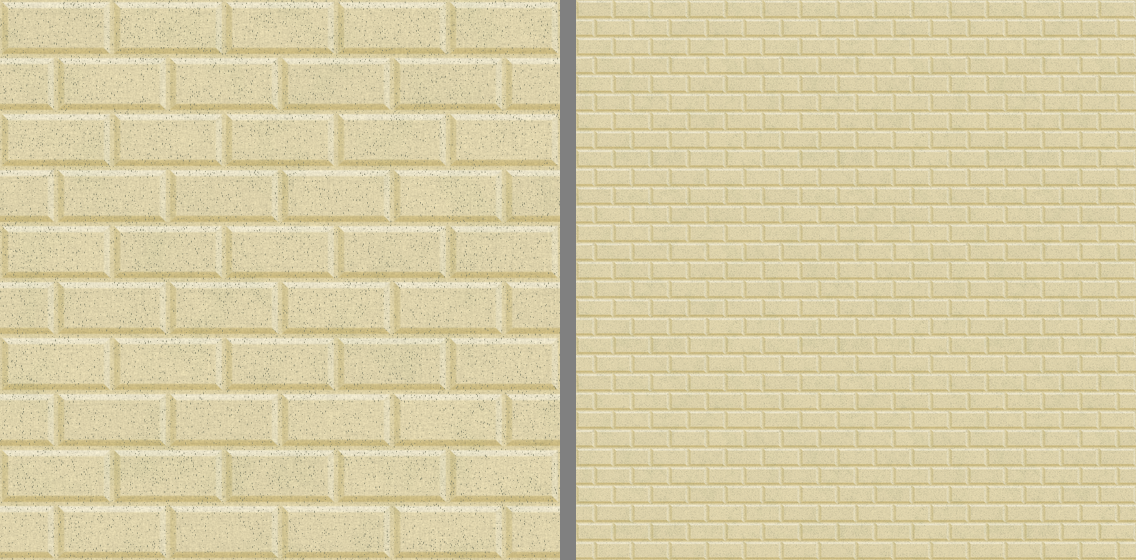
Left, the tile; right, the same tile 3 across and 3 down.
Give the GLSL for this texture, as a Shadertoy shader.

```glsl
// Cream bevelled bricks in running bond, lit from the upper right.
// Each brick is a box distance with mitred bevels; wrapping gradient noise
// adds grain and a faint weave, and hashed cells scatter dark speckles.

#define COLS 5.0          // bricks across
#define ROWS 10.0         // courses down, even so the bond wraps
#define JOINT 0.038       // half joint width, in course heights
#define BEVEL 0.108       // bevel width, in course heights
#define SOFTNESS 0.012    // softness of bevel edges
#define GRAIN 0.075       // strength of the fine grain
#define WEAVE 0.028       // strength of the thread streaks
#define WEAR 0.022        // strength of broad stains
#define SPECKLE_CELLS 150.0
#define SPECKLE_AMOUNT 0.40

const vec3 FACE   = vec3(0.872, 0.828, 0.672);
const vec3 MORTAR = vec3(0.862, 0.815, 0.645);
const vec3 TOP    = vec3(0.925, 0.900, 0.800);
const vec3 RIGHT  = vec3(0.893, 0.862, 0.735);
const vec3 LEFT   = vec3(0.815, 0.762, 0.565);
const vec3 BOTTOM = vec3(0.790, 0.722, 0.495);
const vec3 SPECK  = vec3(0.480, 0.490, 0.400);

// Integer hash of a lattice point to two values in 0..1
vec2 hash2(vec2 p) {
    uvec2 v = uvec2(ivec2(p)) * 1664525u + 1013904223u;
    v.x += v.y * 1664525u;
    v.y += v.x * 1664525u;
    v ^= v >> 16u;
    v.x += v.y * 1664525u;
    v.y += v.x * 1664525u;
    v ^= v >> 16u;
    return vec2(v & 65535u) / 65535.0;
}

float cornerSlope(vec2 cell, vec2 period, float seed, vec2 offset) {
    float angle = 6.28319 * hash2(mod(cell, period) + seed).x;
    return dot(vec2(cos(angle), sin(angle)), offset);
}

// Gradient noise that wraps after one canvas
float noise(vec2 uv, vec2 period, float seed) {
    vec2 p = uv * period, i = floor(p), f = p - i;
    vec2 w = f * f * f * (f * (f * 6.0 - 15.0) + 10.0);
    vec2 e = vec2(1.0, 0.0);
    float a = cornerSlope(i, period, seed, f);
    float b = cornerSlope(i + e.xy, period, seed, f - e.xy);
    float c = cornerSlope(i + e.yx, period, seed, f - e.yx);
    float d = cornerSlope(i + e.xx, period, seed, f - e.xx);
    return mix(mix(a, b, w.x), mix(c, d, w.x), w.y);
}

// Bevelled brick colour at a point in course heights
vec3 brick(vec2 q, float pixel) {
    float row = floor(q.y);
    float x = q.x * COLS / ROWS + 0.5 * mod(row + 1.0, 2.0);
    vec2 id = vec2(mod(floor(x), COLS), mod(row, ROWS));
    vec2 size = vec2(ROWS / COLS, 1.0);
    vec2 p = (vec2(fract(x), fract(q.y)) - 0.5) * size;
    vec2 inset = 0.5 * size - JOINT - abs(p);
    float depth = min(inset.x, inset.y);
    float blur = SOFTNESS + 0.5 * pixel;

    // Four bevel sides meeting on the diagonals
    vec3 sides = p.x > 0.0 ? RIGHT : LEFT;
    vec3 ends = p.y > 0.0 ? TOP : BOTTOM;
    vec3 bevel = mix(ends, sides, smoothstep(-blur, blur, inset.y - inset.x));
    bevel = mix(bevel, FACE, 0.18 * smoothstep(0.0, BEVEL, depth));

    // Face with slight tone differences and a faint inner line
    vec3 face = FACE * (1.0 + 0.016 * (hash2(id + 700.0).x - 0.5));
    face *= 1.0 - 0.018 * smoothstep(blur, 0.0, abs(depth - BEVEL - 0.085));

    vec3 color = mix(MORTAR, bevel, smoothstep(-blur, blur, depth));
    return mix(color, face, smoothstep(-blur, blur, depth - BEVEL));
}

// Coverage of scattered oval specks
float speckles(vec2 uv, float pixel, float density) {
    float cover = 0.0;
    for (int layer = 0; layer < 2; layer++) {
        float seed = 1000.0 + 400.0 * float(layer);
        vec2 p = uv * SPECKLE_CELLS + 0.5 * float(layer);
        vec2 cell = mod(floor(p), SPECKLE_CELLS);
        vec2 pick = hash2(cell + seed);
        vec2 d = fract(p) - mix(vec2(0.28), vec2(0.72), hash2(cell + seed + 2000.0));
        d *= mix(vec2(0.75, 1.25), vec2(1.25, 0.75), pick.y);
        float radius = mix(0.07, 0.19, pick.y * pick.y);
        float blur = 0.6 * pixel * SPECKLE_CELLS;
        float dotMask = 1.0 - smoothstep(radius - blur, radius + blur, length(d));
        cover = max(cover, dotMask * step(pick.x, density) * mix(0.45, 1.0, pick.y));
    }
    return cover;
}

void mainImage(out vec4 fragColor, in vec2 fragCoord) {
    vec2 uv = fragCoord / iResolution.xy;
    float pixel = 1.0 / min(iResolution.x, iResolution.y);
    vec3 color = brick(uv * ROWS, pixel * ROWS);

    // Grain, woven streaks and broad stains
    float grain = noise(uv, vec2(310.0), 11.0) + 0.6 * noise(uv, vec2(170.0), 23.0);
    float weave = noise(uv, vec2(26.0, 230.0), 37.0) + noise(uv, vec2(230.0, 26.0), 51.0);
    float stain = noise(uv, vec2(9.0), 67.0) + 0.6 * noise(uv, vec2(27.0), 83.0);
    color *= 1.0 + GRAIN * grain + WEAVE * weave;
    color -= WEAR * max(stain, 0.0) * vec3(1.5, 0.9, 1.1);

    // Dark specks, denser inside the stains
    float density = SPECKLE_AMOUNT * (1.0 + 0.7 * stain);
    color = mix(color, SPECK, 0.75 * speckles(uv, pixel, density));
    fragColor = vec4(clamp(color, 0.0, 1.0), 1.0);
}
```
